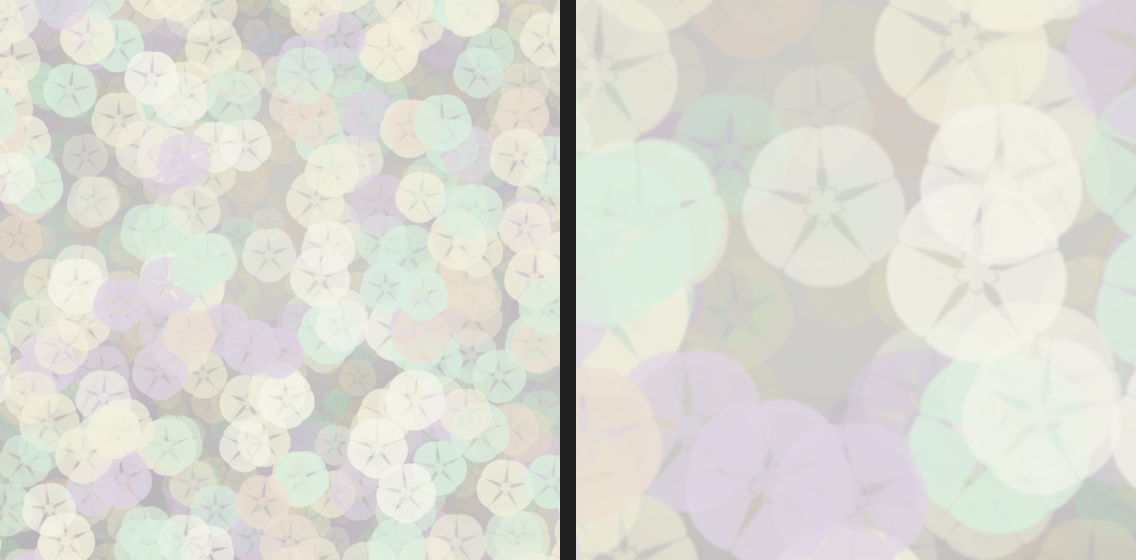
Left, the full canvas; right, a detail of the centre.
Give the GLSL for this pattern, as a WebGL 2 fragment shader.

```glsl
#version 300 es
precision highp float;
// Pale translucent five-petalled blossoms, layered from small and dusky to large and bright.

uniform vec2 u_resolution;
out vec4 fragColor;

const float PI = 3.14159265;
const int LAYERS = 9;
const vec3 DUSK = vec3(0.71, 0.70, 0.71);
const vec3 MIST = vec3(0.84, 0.84, 0.82);

vec3 hash3(vec2 cell, float seed) {
    vec3 p = fract(vec3(cell.xyx + seed * 17.31) * vec3(0.1031, 0.1030, 0.0973));
    p += dot(p, p.yxz + 33.33);
    return fract((p.xxy + p.yzz) * p.zyx);
}

float valueNoise(vec2 p, float seed) {
    vec2 cell = floor(p), f = fract(p);
    f = f * f * (3.0 - 2.0 * f);
    float low = mix(hash3(cell, seed).x, hash3(cell + vec2(1, 0), seed).x, f.x);
    float high = mix(hash3(cell + vec2(0, 1), seed).x, hash3(cell + vec2(1, 1), seed).x, f.x);
    return mix(low, high, f.y);
}

vec3 blossomTint(float pick) {
    vec3 cream = vec3(0.95, 0.94, 0.865);
    vec3 mint = vec3(0.855, 0.94, 0.875);
    vec3 lilac = vec3(0.87, 0.83, 0.895);
    vec3 peach = vec3(0.925, 0.875, 0.82);
    vec3 ivory = vec3(0.96, 0.96, 0.92);
    if (pick < 0.32) return cream;
    if (pick < 0.56) return mint;
    if (pick < 0.72) return lilac;
    if (pick < 0.83) return peach;
    return ivory;
}

// Coverage of a blossom of unit radius; the slits between petals are left open.
float blossomMask(vec2 q, float soft) {
    float radius = length(q);
    float sector = 2.0 * PI / 5.0;
    float angle = mod(atan(q.x, q.y) + 0.5 * sector, sector) - 0.5 * sector;
    float along = radius * cos(angle);
    float across = radius * abs(sin(angle));

    float rim = 0.91 + 0.09 * sqrt(abs(sin(2.5 * angle)));
    float body = 1.0 - smoothstep(-soft, soft, radius - rim);

    float taper = smoothstep(0.08, 0.28, along) * (1.0 - smoothstep(0.25, 0.9, along));
    float wedge = (1.0 - smoothstep(-soft, soft, across - 0.065 * taper)) * smoothstep(0.0, 0.3, taper);
    float crease = (1.0 - smoothstep(0.0, 1.2 * soft, across)) * smoothstep(0.2, 0.5, along);
    float heart = 1.0 - smoothstep(0.0, 1.3 * soft, abs(along - 0.2));
    float opening = max(0.8 * wedge, max(0.25 * crease, 0.4 * heart));
    return body * (1.0 - opening);
}

// Blends one jittered grid of blossoms over the colour beneath it.
vec3 addLayer(vec3 under, vec2 uv, float radius, float nearness, float seed) {
    float spacing = 2.9 * radius;
    vec2 home = floor(uv / spacing);
    for (int y = -1; y <= 1; y++) {
        for (int x = -1; x <= 1; x++) {
            vec2 cell = home + vec2(x, y);
            vec3 place = hash3(cell, seed);
            vec3 look = hash3(cell, seed + 31.0);
            vec2 center = (cell + place.xy) * spacing;
            float crowd = mix(0.9, 0.5 + 0.8 * valueNoise(center * 6.0, 5.0), nearness);
            if (place.z > crowd) continue;

            float size = radius * mix(0.88, 1.06, look.y);
            float tilt = (look.z - 0.5) * 0.3;
            mat2 turn = mat2(cos(tilt), sin(tilt), -sin(tilt), cos(tilt));
            vec2 q = turn * (uv - center) / size;
            float mask = blossomMask(q, 0.0018 / size);

            vec3 tint = blossomTint(look.x);
            float gray = dot(tint, vec3(0.333));
            vec3 dusky = 0.855 * (gray + 1.7 * (tint - gray));
            vec3 color = mix(dusky, tint, nearness) + 0.012 * (length(q) - 0.5);
            float opacity = mix(0.42, 0.74, nearness) * mix(0.8, 1.15, fract(look.z * 7.0));
            under = mix(under, color, mask * opacity);
        }
    }
    return under;
}

void main() {
    vec2 uv = gl_FragCoord.xy / min(u_resolution.x, u_resolution.y);

    // Soft background haze
    vec3 color = mix(DUSK, MIST, 0.7 * valueNoise(uv * 4.0, 2.0));

    // Blossoms from back to front
    for (int i = 0; i < LAYERS; i++) {
        float depth = float(i) / float(LAYERS - 1);
        float nearness = smoothstep(0.0, 0.75, depth);
        float radius = mix(0.023, 0.052, smoothstep(0.0, 0.65, depth));
        color = addLayer(color, uv + 3.0, radius, nearness, float(i) + 1.0);
    }

    // Thin veil of mist in broad patches
    float veil = 0.16 * valueNoise(uv * 3.0 + 9.0, 8.0);
    fragColor = vec4(mix(color, vec3(0.89, 0.89, 0.86), veil), 1.0);
}
```
